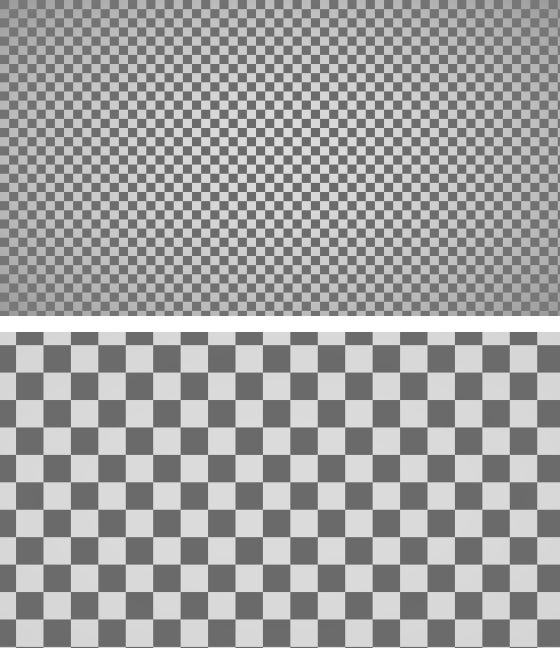
Top: the whole. Bottom: its middle third, enlarged.
Give the GLSL for this pattern, as a Shadertoy shader.

```glsl
// A fine grey checkerboard anchored at the top left corner, its contrast
// fading towards the corners. Two signed square waves are multiplied to form
// the checks, then an elliptical veil of mid grey is blended over them.

const float CELLS_DOWN = 34.56;     // checks over the canvas height
const float DARK_GREY = 0.415;
const float LIGHT_GREY = 0.86;
const float VEIL_GREY = 0.5;
const float VEIL_STRENGTH = 0.72;   // veil opacity in the corners

// Square wave of period 2: +1 on even cells, -1 on odd, edges one pixel soft
vec2 squareWave(vec2 p, float pixel) {
    vec2 edgeDistance = 0.5 - abs(mod(p + 0.5, 2.0) - 1.0);
    return clamp(edgeDistance / (0.5 * pixel), -1.0, 1.0);
}

// Coverage of the light checks; the first cell is dark
float lightChecks(vec2 p, float pixel) {
    vec2 wave = squareWave(p, pixel);
    return 0.5 - 0.5 * wave.x * wave.y;
}

// Veil opacity, growing with the squared distance from the centre
float veilOpacity(vec2 uv) {
    vec2 centred = 2.0 * uv - 1.0;
    return VEIL_STRENGTH * 0.5 * dot(centred, centred);
}

void mainImage(out vec4 fragColor, in vec2 fragCoord) {
    // Cell coordinates, measured from the top left
    float pixel = CELLS_DOWN / iResolution.y;
    vec2 cell = vec2(fragCoord.x, iResolution.y - fragCoord.y) * pixel;

    // Checks under the veil
    float grey = mix(DARK_GREY, LIGHT_GREY, lightChecks(cell, pixel));
    grey = mix(grey, VEIL_GREY, veilOpacity(fragCoord / iResolution.xy));

    fragColor = vec4(vec3(grey), 1.0);
}
```
